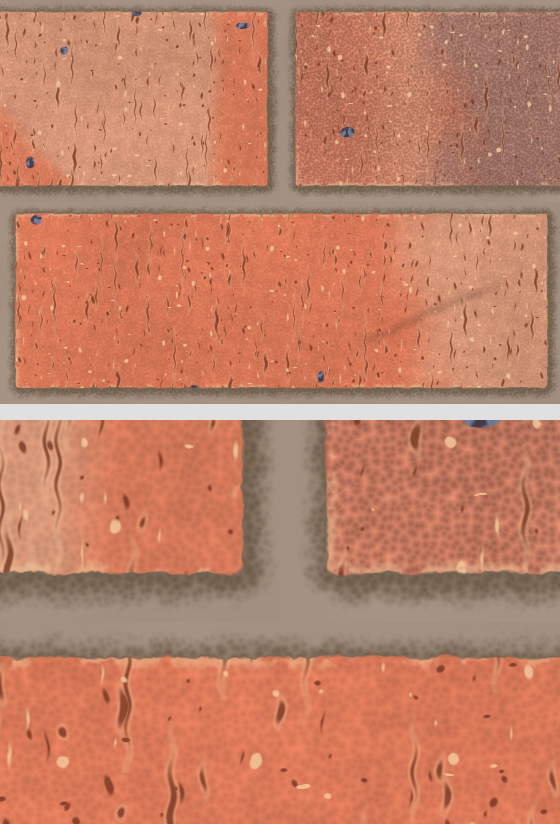
Top: the whole. Bottom: its middle third, enlarged.
Write a Shadertoy shader that draws this texture.

```glsl
// Weathered clay bricks in running bond with recessed, shadowed grey mortar.
#define GRID vec2(1.0, 2.0)
#define JOINT 0.035
#define SHADOW_REACH 0.027
#define EDGE_WOBBLE 0.0022
#define GRAIN_SCALE 150.0
#define RED vec3(0.85, 0.47, 0.345)
#define TAN vec3(0.83, 0.58, 0.465)
#define PURPLE vec3(0.63, 0.455, 0.405)
#define MORTAR vec3(0.64, 0.565, 0.505)
#define SHADE vec3(0.42, 0.35, 0.28)
#define PIT vec3(0.46, 0.21, 0.13)
#define CREAM vec3(0.95, 0.78, 0.60)

vec2 hash2(vec2 p) {
    vec3 q = fract(p.xyx * vec3(0.1031, 0.1030, 0.0973));
    q += dot(q, q.yzx + 33.33);
    return fract((q.xx + q.yz) * q.zy);
}

// Layered sines, roughly -1 to 1
float waves(vec2 p) {
    float sum = 0.0, amp = 0.5;
    for (int i = 0; i < 4; i++) {
        p = mat2(0.8, -0.6, 0.6, 0.8) * p;
        sum += amp * sin(p.x + 1.7 * sin(p.y));
        p = p * 1.9 + 2.3;
        amp *= 0.55;
    }
    return sum;
}

// Cellular noise: distance to the nearest jittered point
float cellular(vec2 p) {
    vec2 cell = floor(p);
    float nearest = 2.0;
    for (int j = -1; j <= 1; j++)
    for (int i = -1; i <= 1; i++) {
        vec2 c = cell + vec2(i, j);
        nearest = min(nearest, length(c + hash2(c) - p));
    }
    return nearest;
}

// Distance to ellipses scattered one per cell, kept with the given density
float scatter(vec2 p, vec2 size, float density, vec2 rMin, vec2 rMax, float seed) {
    vec2 cell = floor(p / size);
    float d = 1.0;
    for (int j = -1; j <= 1; j++)
    for (int i = -1; i <= 1; i++) {
        vec2 c = cell + vec2(i, j);
        vec2 pick = hash2(c + seed + 7.3);
        if (pick.x > density) continue;
        vec2 shape = hash2(c + seed + 51.7);
        vec2 r = mix(rMin, rMax, shape * shape);
        vec2 center = (c + hash2(c + seed)) * size;
        d = min(d, (length((p - center) / r) - 1.0) * r.x);
    }
    return d;
}

float boxDistance(vec2 p, vec2 halfSize, float radius) {
    vec2 q = abs(p) - halfSize + radius;
    return length(max(q, 0.0)) + min(max(q.x, q.y), 0.0) - radius;
}

float fill(float d) {
    float soft = max(0.8 / iResolution.y, 0.0012);
    return 1.0 - smoothstep(-soft, soft, d);
}

// Firing colours: plain red, tan with red ends, or red burnt to purple
vec3 clay(vec2 b, vec2 id, float blotch) {
    if (id.y < 0.5) {
        vec3 c = mix(RED, TAN, smoothstep(-0.1, 0.1, b.x + 0.2 * b.y - 0.36 + 0.06 * blotch));
        float streak = abs(b.y + 0.03 - 0.42 * (b.x - 0.37) - 0.01 * blotch);
        float span = smoothstep(0.23, 0.1, abs(b.x - 0.37));
        return c * (1.0 - 0.13 * span * smoothstep(0.022, 0.0, streak));
    }
    if (id.x < 0.5) {
        float ends = smoothstep(0.5, 0.56, b.x + 0.01 * blotch);
        float corner = smoothstep(0.04, -0.05, b.x + b.y + 0.025 + 0.04 * blotch);
        return mix(TAN, RED, max(ends, corner) * 0.9);
    }
    vec3 c = mix(mix(RED, PURPLE, 0.4), TAN, 0.6 * smoothstep(0.14, 0.0, abs(b.x + 0.37)));
    return mix(c, PURPLE, smoothstep(-0.38, -0.2, b.x + 0.08 * blotch));
}

void mainImage(out vec4 fragColor, in vec2 fragCoord) {
    // Running bond: odd courses move by half a brick
    vec2 g = fragCoord / iResolution.xy * GRID;
    g.x += 0.5 * mod(floor(g.y), 2.0);
    vec2 id = floor(g);
    vec2 cellSize = vec2(iResolution.x / iResolution.y, 1.0) / GRID;
    vec2 b = (fract(g) - 0.5) * cellSize - vec2(0.0035, 0.0055);
    vec2 halfSize = 0.5 * cellSize - JOINT;
    vec2 p = b + id * vec2(5.3, 3.7);
    float burnt = id.y * id.x;

    // Surface noise and worn outline
    float blotch = waves(p * 9.0);
    float fine = waves(p * 95.0);
    float grain = cellular(p * GRAIN_SCALE) - 0.5;
    float d = boxDistance(b, halfSize, 0.007) + EDGE_WOBBLE * (fine + grain);

    // Mortar with a gritty shadow falling right and down
    float castD = boxDistance(b - vec2(0.004, -0.005), halfSize, 0.012);
    float shadow = smoothstep(SHADOW_REACH, 0.0, castD + 0.004 * fine + 0.006 * grain);
    vec3 col = MORTAR * (1.0 + 0.025 * blotch);
    col = mix(col, SHADE, 0.8 * shadow) * (1.0 + 0.2 * shadow * grain);

    // Fired clay and pale chipped rim
    vec3 brick = clay(b, id, blotch);
    brick *= 1.0 + 0.045 * blotch + 0.04 * fine + (0.13 + 0.2 * burnt) * grain;
    float chip = smoothstep(-0.011, -0.002, d) * smoothstep(0.0, 0.5, fine + blotch);
    brick = mix(brick, CREAM, 0.45 * chip);

    // Vertical drag slits with a lit side, pale grit and dark blue iron spots
    vec2 s = p + vec2(0.0018 * sin(p.y * 170.0), 0.0);
    float slit = scatter(s, vec2(0.042, 0.06), 0.5 - 0.25 * burnt, vec2(0.0014, 0.004), vec2(0.0042, 0.04), 3.0);
    float nick = scatter(s, vec2(0.03), 0.45, vec2(0.001, 0.0015), vec2(0.0035, 0.009), 19.0);
    float grit = scatter(p + 0.0015 * fine, vec2(0.034), 0.4, vec2(0.001), vec2(0.006, 0.008), 37.0);
    float iron = scatter(p + 0.0015 * fine, vec2(0.16), 0.14, vec2(0.008), vec2(0.019), 61.0);
    brick = mix(brick, CREAM, 0.25 * fill(slit - 0.0025));
    brick = mix(brick, PIT, 0.8 * fill(min(slit, nick)));
    brick = mix(brick, CREAM, 0.85 * fill(grit));
    vec3 ironCol = mix(vec3(0.2, 0.21, 0.28), vec3(0.43, 0.49, 0.62), smoothstep(0.1, 0.7, abs(fine)));
    brick = mix(brick, ironCol, 0.9 * fill(iron));

    col = mix(col, brick, fill(d));
    fragColor = vec4(clamp(col, 0.0, 1.0), 1.0);
}
```
